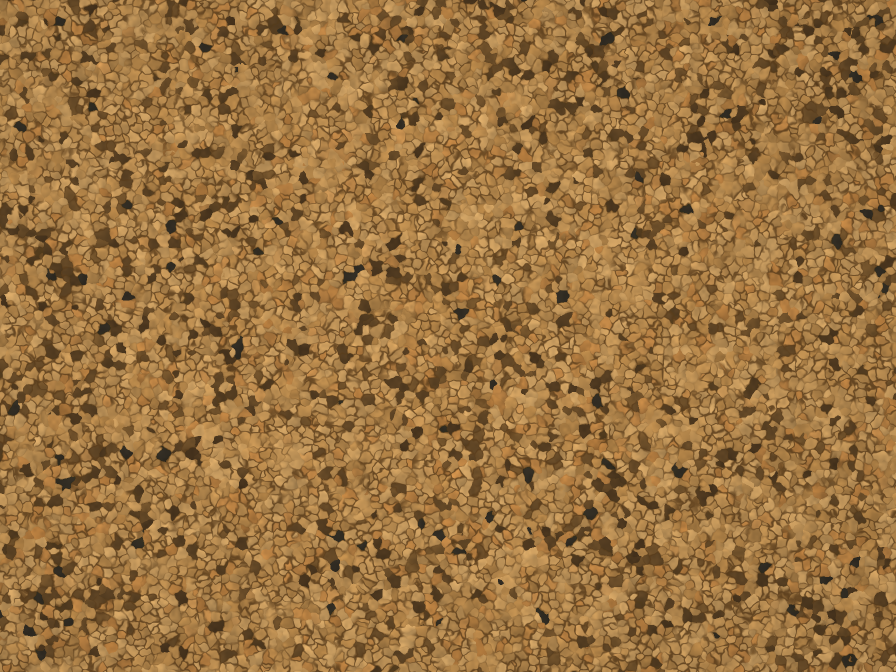
This texture is drawn by a Shadertoy shader. Its source:

```glsl
#define GRAINS 76.0        // cells per canvas height
#define DARK_SHARE 0.14    // part of grains that are bark
#define GAP_WIDTH 0.24
#define GAP_DEPTH 0.85
#define ROUGHNESS 0.32     // raggedness of grain outlines
#define SPECKLE 0.13
#define FACET 0.09         // tilt shading across a grain
#define SAMPLES 2          // antialiasing grid per pixel

const vec3 PALE   = vec3(0.785, 0.615, 0.380);
const vec3 TAN    = vec3(0.680, 0.500, 0.270);
const vec3 ORANGE = vec3(0.700, 0.470, 0.230);
const vec3 BARK   = vec3(0.450, 0.325, 0.170);
const vec3 UMBER  = vec3(0.270, 0.195, 0.110);
const vec3 CHAR   = vec3(0.190, 0.170, 0.135);
const vec3 GAP    = vec3(0.350, 0.235, 0.105);

// Integer hash: four values in 0..1 per lattice point
vec4 hash(ivec2 cell, int seed) {
    uvec4 v = uvec4(uint(cell.x + 4096), uint(cell.y + 4096), uint(seed), 7u);
    v = v * 1664525u + 1013904223u;
    v += v.yzxy * v.wxyz;
    v ^= v >> 16u;
    v += v.yzxy * v.wxyz;
    return vec4(v >> 8u) / 16777216.0;
}

vec4 noise(vec2 p, int seed) {
    ivec2 i = ivec2(floor(p));
    vec2 f = fract(p);
    f = f * f * (3.0 - 2.0 * f);
    return mix(mix(hash(i, seed), hash(i + ivec2(1, 0), seed), f.x),
               mix(hash(i + ivec2(0, 1), seed), hash(i + ivec2(1, 1), seed), f.x), f.y);
}

// Distance to a grain centre: turned, stretched, half boxy, scaled by size
float grainDistance(vec2 offset, vec4 rnd) {
    float angle = rnd.z * 6.2832;
    float stretch = mix(0.75, 1.3, fract(rnd.w * 7.0));
    vec2 axis = vec2(cos(angle), sin(angle));
    vec2 q = vec2(dot(offset, axis), dot(offset, vec2(-axis.y, axis.x)));
    q = abs(q * vec2(stretch, 1.0 / stretch));
    return mix(length(q), max(q.x, q.y), 0.5) / mix(0.72, 1.35, rnd.w);
}

vec3 grainColor(ivec2 cell) {
    vec4 tone = hash(cell, 2);
    float clump = noise(vec2(cell) * 0.13, 3).x;
    if (tone.x < DARK_SHARE * (0.4 + 1.2 * clump)) {
        vec3 bark = mix(BARK, UMBER, tone.y);
        return mix(bark, CHAR, step(0.93, tone.z));
    }
    vec3 cork = mix(TAN, PALE, tone.y);
    cork = mix(cork, ORANGE, 0.75 * smoothstep(0.8, 0.95, tone.z));
    return cork * mix(0.86, 1.04, sqrt(tone.w));
}

vec3 corkboard(vec2 uv) {
    vec2 p = uv * GRAINS;
    vec4 rough = noise(p * 2.3, 4);
    p += ROUGHNESS * (rough.xy - 0.5);

    // Nearest and second nearest grain
    ivec2 base = ivec2(floor(p));
    ivec2 nearest = base;
    vec2 local = vec2(0.0);
    float first = 9.0, second = 9.0;
    for (int y = -2; y <= 2; y++)
    for (int x = -2; x <= 2; x++) {
        ivec2 cell = base + ivec2(x, y);
        vec4 rnd = hash(cell, 1);
        vec2 offset = p - vec2(cell) - rnd.xy;
        float d = grainDistance(offset, rnd);
        if (d < first) {
            second = first;
            first = d;
            nearest = cell;
            local = offset;
        } else {
            second = min(second, d);
        }
    }

    // Grain surface
    vec3 color = grainColor(nearest);
    vec2 tilt = hash(nearest, 5).xy - vec2(0.7, 0.3);
    color *= 1.0 + FACET * clamp(dot(local, tilt) * 2.0, -1.0, 1.0);
    color *= 1.0 + SPECKLE * (rough.z - 0.5);

    // Uneven dark seams
    float seam = 1.0 - smoothstep(0.02, GAP_WIDTH * (0.6 + 0.8 * rough.w), second - first);
    float depth = GAP_DEPTH * smoothstep(0.05, 0.75, noise(p * 0.8, 6).x);
    return mix(color, min(color, GAP), seam * depth);
}

void mainImage(out vec4 fragColor, in vec2 fragCoord) {
    vec3 sum = vec3(0.0);
    for (int j = 0; j < SAMPLES; j++)
    for (int i = 0; i < SAMPLES; i++) {
        vec2 jitter = (vec2(i, j) + 0.5) / float(SAMPLES) - 0.5;
        sum += corkboard((fragCoord + jitter) / iResolution.y);
    }
    vec3 color = sum / float(SAMPLES * SAMPLES);

    // Slight falloff of light towards the corners
    vec2 centred = fragCoord / iResolution.xy - vec2(0.45, 0.5);
    color *= 1.02 - 0.14 * dot(centred, centred);
    fragColor = vec4(color, 1.0);
}
```
